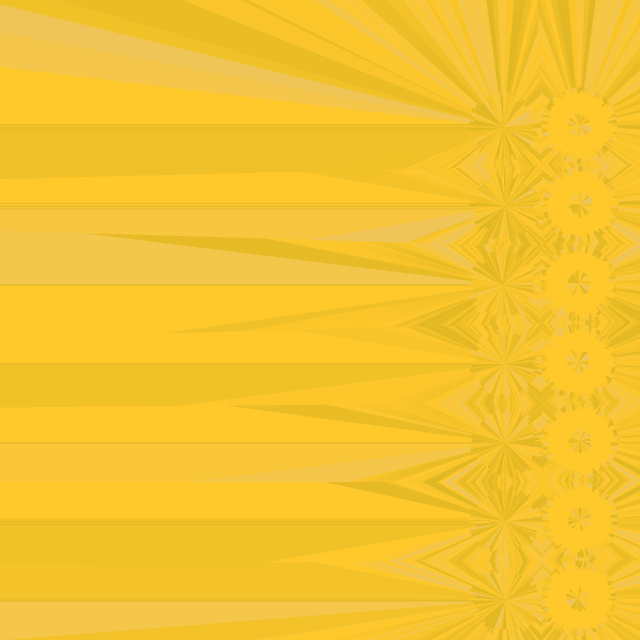
Reproduce this background procedurally as a three.js fragment shader.

```glsl
// Golden background: a column of starbursts and toothed discs sending long faceted rays left and up.
varying vec2 vUv;

const vec3 GOLD = vec3(1.0, 0.785, 0.17);
const vec3 OLIVE = vec3(0.88, 0.72, 0.14);
const vec3 PALE = vec3(0.925, 0.77, 0.37);
const int ROWS = 7;
const float TOP_Y = 0.801;
const float ROW_STEP = 0.1232;
const float STAR_X = 0.788;
const float DISC_X = 0.905;
const float BURST_RADIUS = 0.044;
const float DISC_RADIUS = 0.046;
const float TOOTH_LENGTH = 0.010;
const float RING_RADIUS = 0.059;
const float ROSETTE_RADIUS = 0.021;
const float SOFTNESS = 0.0004;
const float SAMPLE_SPREAD = 0.001;
const float PI = 3.14159265;

// Star shift, then slopes and tones: upper inner, upper outer, lower inner, lower outer.
struct Fan { float shift; vec4 slopes; vec4 tones; };

Fan fanOf(int row) {
  if (row == 0) return Fan(-0.0020, vec4(0.120, 0.190, 0.210, 0.42), vec4(0.0, 0.6, -0.5, -0.45));
  if (row == 1) return Fan(0.0010, vec4(0.170, 0.300, 0.171, 0.37), vec4(0.0, -0.4, 0.38, 0.85));
  if (row == 2) return Fan(-0.0027, vec4(0.124, 0.196, 0.143, 0.175), vec4(0.65, -0.8, 0.0, -0.5));
  if (row == 3) return Fan(0.0005, vec4(0.160, 0.270, 0.128, 0.33), vec4(0.0, -0.25, -0.45, -0.08));
  if (row == 4) return Fan(0.0015, vec4(0.133, 0.214, 0.124, 0.25), vec4(0.0, -0.7, 0.27, 0.6));
  if (row == 5) return Fan(0.0015, vec4(0.220, 0.330, 0.170, 0.30), vec4(0.0, -0.85, -0.45, 0.0));
  return Fan(0.0022, vec4(0.083, 0.200, 0.079, 0.157), vec4(-0.35, -0.4, 0.6, -0.4));
}

float hash(float cell, float seed) {
  return fract(sin(cell * 12.99 + seed * 78.23) * 4375.85);
}

// Uneven angular facets over a half turn, softened only at their seams.
float facets(float angle, float count, float seed, float radius) {
  float warped = angle + 0.06 * sin(angle * 7.0 + seed) + 0.03 * sin(angle * 17.0 - seed);
  float a = warped / PI * count;
  float blur = clamp(count * SOFTNESS / (PI * max(radius, 0.001)), 0.01, 1.0);
  return mix(hash(floor(a), seed), hash(floor(a) + 1.0, seed), smoothstep(1.0 - blur, 1.0, fract(a)));
}

float contrast(float h) {
  float t = 2.0 * h - 1.0;
  return t * (0.3 + 0.7 * abs(t));
}

float band(float x, float lo, float hi) {
  return step(lo, x) * step(x, hi);
}

// Broad and narrow facets shared by stars and discs
float rayTone(float angle, float seed, float radius) {
  return 0.75 * contrast(facets(angle, 29.0, seed, radius))
    + 0.5 * contrast(facets(angle, 73.0, seed + 3.7, radius)) - 0.1;
}

// Stepped wedges above the highest star.
float crownTone(float slope) {
  return 0.85 * band(slope, 0.19, 0.245) - 0.45 * band(slope, 0.245, 0.286)
    - 0.7 * band(slope, 0.286, 0.397) - 0.2 * band(slope, 0.397, 0.486)
    - 0.7 * band(slope, 0.486, 0.500) - 0.1 * band(slope, 0.500, 0.665);
}

float starTone(vec2 d, int row, float seed) {
  float radius = length(d);
  float angle = atan(abs(d.y), d.x);
  float reach = mix(0.4, 0.9, step(0.09, d.y));
  float tone = rayTone(angle, seed, radius) * mix(1.2, reach, smoothstep(0.1, 0.25, radius));

  // Long wedges running left
  if (d.x < 0.0) {
    Fan fan = fanOf(row);
    float slope = abs(d.y) / max(-d.x, 0.0001);
    vec2 edges = d.y > 0.0 ? fan.slopes.xy : fan.slopes.zw;
    vec2 tones = d.y > 0.0 ? fan.tones.xy : fan.tones.zw;
    if (slope < edges.y) tone = slope < edges.x ? tones.x : tones.y;
    else if (row == 0 && d.y > 0.0 && slope < 0.665) tone = crownTone(slope);
    // Hairlines along the axis, doubled on some rows
    bool doubled = row < 2 || row == 5;
    float echo = doubled ? band(abs(abs(d.y) - 0.0042), 0.0, 0.0010) : 0.0;
    tone = mix(tone, -0.8, max(band(abs(d.y), 0.0, 0.0013), echo));
  }

  // Dense burst with a ragged rim
  float rim = BURST_RADIUS + 0.014 * facets(angle, 37.0, seed + 8.1, radius);
  float burst = 1.1 * contrast(facets(angle, 29.0, seed + 5.3, radius))
    + 0.7 * contrast(facets(angle, 61.0, seed + 9.2, radius)) - 0.3;
  return mix(burst, tone, smoothstep(rim - SOFTNESS, rim + SOFTNESS, radius));
}

float discTone(vec2 d, float seed) {
  float radius = length(d);
  float angle = atan(abs(d.y), -d.x);
  float tone = 1.1 * rayTone(angle, seed, radius);
  float teeth = 1.2 * contrast(facets(angle, 47.0, seed + 4.4, radius)) - 0.15;
  tone = mix(teeth, tone, step(RING_RADIUS, radius));
  float rim = DISC_RADIUS + TOOTH_LENGTH * facets(angle, 41.0, seed + 2.9, radius);
  tone *= smoothstep(rim - SOFTNESS, rim + SOFTNESS, radius);
  float rosette = 1.5 * contrast(facets(angle, 13.0, seed + 6.1, radius)) - 0.1;
  float core = ROSETTE_RADIUS - 0.006 * facets(angle, 17.0, seed + 1.3, radius);
  return mix(rosette, tone, smoothstep(core - SOFTNESS, core + SOFTNESS, radius));
}

// The nearest star or disc owns each point; shared seeds join facets across borders.
vec3 shade(vec2 p) {
  float nearest = 10.0;
  vec2 offset = vec2(0.0);
  int row = 0;
  bool isDisc = false;
  for (int i = 0; i < ROWS; i++) {
    float y = TOP_Y - ROW_STEP * float(i);
    vec2 toStar = p - vec2(STAR_X + fanOf(i).shift, y);
    vec2 toDisc = p - vec2(DISC_X + 0.002 * sin(float(i) * 1.8), y + 0.003);
    if (length(toStar) < nearest) { nearest = length(toStar); offset = toStar; row = i; isDisc = false; }
    if (length(toDisc) < nearest) { nearest = length(toDisc); offset = toDisc; row = i; isDisc = true; }
  }
  float seed = float(row) + 1.0 + step(offset.y, 0.0);
  float tone = isDisc ? discTone(offset, seed) : starTone(offset, row, seed);
  return mix(GOLD, tone < 0.0 ? OLIVE : PALE, min(abs(tone), 1.0));
}

void main() {
  // Four samples smooth the borders
  vec3 color = vec3(0.0);
  for (int i = 0; i < 4; i++) {
    vec2 corner = vec2(mod(float(i), 2.0), floor(float(i) / 2.0)) - 0.5;
    color += 0.25 * shade(vUv + corner * SAMPLE_SPREAD);
  }
  gl_FragColor = vec4(color, 1.0);
}
```
